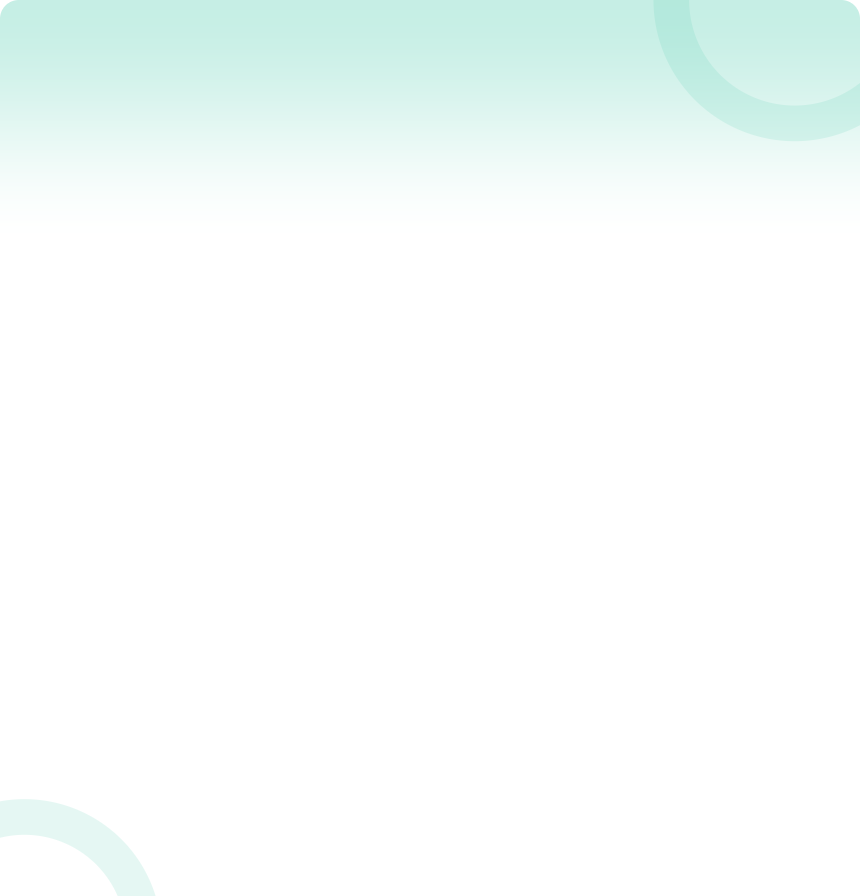
Reproduce this background procedurally as a Shadertoy shader.

```glsl
// White card with a mint fade along the top and two translucent corner rings.

#define FADE_HEIGHT   0.275
#define CORNER_RADIUS 0.021
#define RING_HALF     0.0199
#define TOP_RADIUS    0.1377
#define LOW_RADIUS    0.1332
#define RING_ALPHA    0.14
#define MINT          vec3(0.775, 0.935, 0.897)
#define RING_COLOR    vec3(0.270, 0.785, 0.665)
#define PAPER         vec3(1.0)

// Antialiased coverage of a signed distance, one pixel wide.
float coverage(float dist) {
    return clamp(0.5 - dist * iResolution.y, 0.0, 1.0);
}

float ringDistance(vec2 p, vec2 center, float radius) {
    return abs(length(p - center) - radius) - RING_HALF;
}

// Card rounded at its top corners; the other sides run off the canvas.
float cardDistance(vec2 p, float width) {
    vec2 q = vec2(abs(p.x - 0.5 * width) - 0.5 * width, p.y - 1.0) + CORNER_RADIUS;
    return length(max(q, 0.0)) + min(max(q.x, q.y), 0.0) - CORNER_RADIUS;
}

void mainImage(out vec4 fragColor, in vec2 fragCoord) {
    vec2 p = fragCoord / iResolution.y;
    float width = iResolution.x / iResolution.y;

    // Vertical fade from mint to paper
    vec3 color = mix(MINT, PAPER, smoothstep(0.0, FADE_HEIGHT, 1.0 - p.y));

    // Rings cut by the upper right and lower left corners
    float topRing = ringDistance(p, vec2(width - 0.0729, 1.0), TOP_RADIUS);
    float lowRing = ringDistance(p, vec2(0.0273, -0.045), LOW_RADIUS);
    color = mix(color, RING_COLOR, RING_ALPHA * coverage(min(topRing, lowRing)));

    // Paper shows outside the rounded corners
    color = mix(PAPER, color, coverage(cardDistance(p, width)));
    fragColor = vec4(color, 1.0);
}
```
